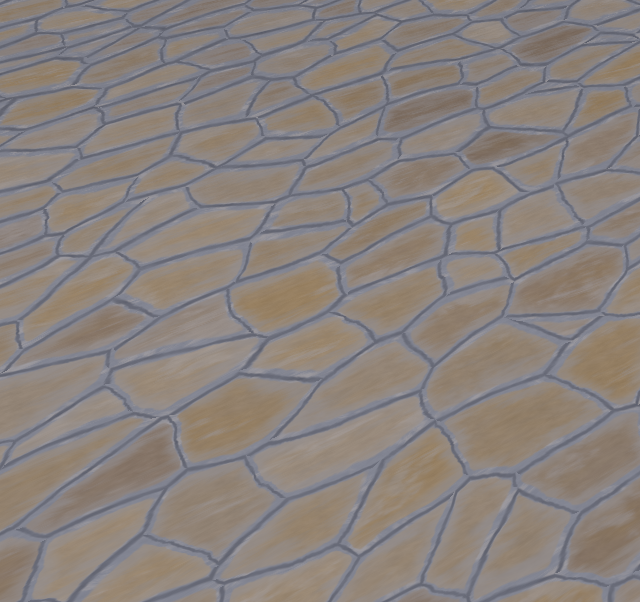
Give the GLSL for this texture, as a Shadertoy shader.

```glsl
// Irregular flagstone paving with blue-grey mortar joints, receding in perspective.
#define HORIZON 1.9      // height of the vanishing line
#define STONES 8.6       // stone density
#define DEPTH 2.95       // foreshortening
#define SLANT 0.8        // lean of the stones
#define SIZE_SPREAD 0.34 // variation of stone size
#define JOINT 0.0078     // half width of the mortar
#define ROUGHNESS 0.032  // wobble of the stone edges
#define OCHRE vec3(0.595, 0.505, 0.385)
#define TAN vec3(0.575, 0.520, 0.465)
#define BROWN vec3(0.490, 0.425, 0.375)
#define MORTAR vec3(0.505, 0.515, 0.565)
#define PALE vec3(0.595, 0.585, 0.605)

vec3 hash3(vec2 p) {
    vec3 q = fract(p.xyx * vec3(0.1031, 0.1030, 0.0973));
    q += dot(q, q.yxz + 33.33);
    return fract((q.xxy + q.yzz) * q.zyx);
}

// Layered, folded sines, about -1 to 1
float mottle(vec2 p) {
    float sum = 0.0, amp = 0.55;
    for (int i = 0; i < 6; i++) {
        p = mat2(0.8, 0.6, -0.6, 0.8) * p * 1.75 + 0.75 * sin(p.yx + float(i) * 1.7);
        sum += amp * sin(p.x) * sin(p.y + 1.0);
        amp *= 0.68;
    }
    return sum;
}

// Perspective ground plane, sheared so the stones lean
vec2 ground(vec2 uv) {
    float away = HORIZON - uv.y;
    vec2 g = STONES * vec2(uv.x - 0.53, DEPTH) / away;
    g.y -= SLANT * g.x;
    return g;
}

// Stone seed: offset from p in xy, weighted squared distance in z
vec3 seed(vec2 cell, vec2 p) {
    vec3 h = hash3(cell + 71.0);
    vec2 r = cell + 0.04 + 0.92 * h.xy - p;
    return vec3(r, dot(r, r) - SIZE_SPREAD * h.z);
}

float softMin(float a, float b, float k) {
    float h = max(k - abs(a - b), 0.0) / k;
    return min(a, b) - 0.25 * h * h * k;
}

void mainImage(out vec4 fragColor, in vec2 fragCoord) {
    vec2 uv = fragCoord / iResolution.y;
    vec2 g = ground(uv);
    vec2 gx = dFdx(g) * iResolution.y, gy = dFdy(g) * iResolution.y;

    // Ragged stone outlines
    vec2 p = g + ROUGHNESS * vec2(mottle(g * 2.3), mottle(g * 2.3 + 19.0));
    p += 0.09 * sin(g.yx * 2.1 + vec2(0.0, 2.0));

    // Owning stone
    vec2 base = floor(p), home = base;
    vec3 own = vec3(0.0, 0.0, 9.0);
    for (int j = -2; j <= 2; j++)
    for (int i = -2; i <= 2; i++) {
        vec2 cell = base + vec2(i, j);
        vec3 s = seed(cell, p);
        if (s.z < own.z) { own = s; home = cell; }
    }

    // Distance to the nearest joint, in canvas heights
    float edge = 1.0, nearest = 1.0, side = 1.0;
    for (int j = -2; j <= 2; j++)
    for (int i = -2; i <= 2; i++) {
        if (i == 0 && j == 0) continue;
        vec3 s = seed(home + vec2(i, j), p);
        vec2 gap = s.xy - own.xy;
        vec2 n = normalize(gap);
        float slope = length(vec2(dot(n, gx), dot(n, gy)));
        float d = 0.5 * (s.z - own.z) / (length(gap) * slope);
        if (d < nearest) { nearest = d; side = n.y < 0.0 ? -1.0 : 1.0; }
        edge = softMin(edge, d, 0.008);
    }

    // Stone: own tint, veins along the lean, fine grain
    vec3 id = hash3(home + 13.0);
    vec2 local = g + id.xy * 40.0;
    float cloud = mottle(local * vec2(0.9, 1.5));
    float vein = mottle(local * vec2(1.7, 7.0));
    float grain = mottle(g * vec2(9.0, 17.0));
    vec3 stone = mix(TAN, OCHRE, clamp(id.x * 1.1 - 0.1 + 0.4 * cloud, 0.0, 1.0));
    stone = mix(stone, BROWN, clamp(smoothstep(0.5, 1.0, id.y) * 0.85 + 0.3 * vein, 0.0, 1.0));
    stone = mix(stone, PALE, 0.5 * smoothstep(0.2, 0.9, cloud + 0.4 * vein + 0.3 * id.z - 0.1));
    stone += 0.022 * vein + 0.016 * grain + 0.035 * (id.z - 0.5);

    // Lime haze spreading from the joints
    float scale = mix(1.15, 0.72, uv.y);
    float haze = smoothstep(0.034, 0.004, edge / scale + 0.014 * vein + 0.008 * cloud);
    stone = mix(stone, mix(PALE, MORTAR, 0.25), 0.55 * haze);

    // Mortar with light smears and a dark, wandering groove
    float smear = mottle(g * vec2(3.0, 6.0) + 5.0);
    vec3 mortar = mix(MORTAR, PALE, smoothstep(-0.1, 0.9, smear)) + 0.015 * grain;
    float width = JOINT * scale * (1.0 + 0.45 * mottle(g * 1.6 + 31.0));
    vec3 color = mix(mortar, stone, smoothstep(width - 0.002, width + 0.0025, edge));
    float groove = abs(nearest * side - 0.004 * scale * sin(g.x * 1.3 + g.y * 0.9));
    float dark = smoothstep(0.0048, 0.0008, groove / scale);
    color = mix(color, vec3(0.365, 0.375, 0.425), dark * (0.75 + 0.25 * smear));

    // Slightly dimmer far away
    color *= mix(1.01, 0.96, smoothstep(0.5, 1.0, uv.y));
    fragColor = vec4(clamp(color, 0.0, 1.0), 1.0);
}
```
